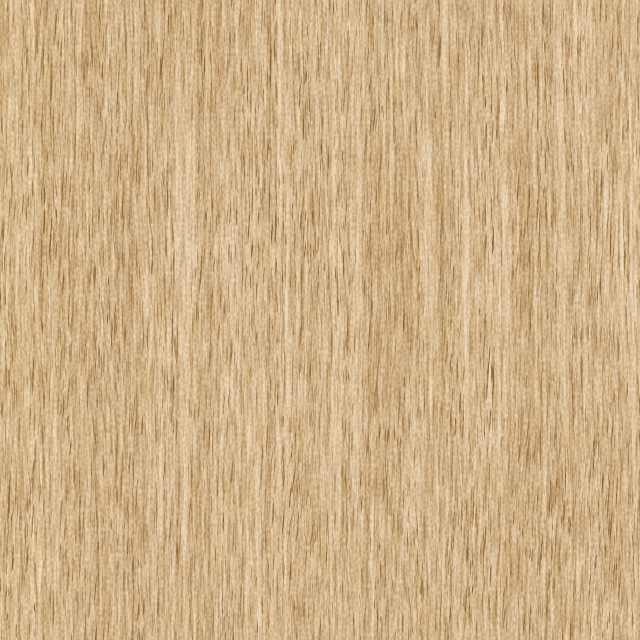
This texture is drawn by a WebGL 2 fragment shader. Its source:

```glsl
#version 300 es
precision highp float;
// Pale oak veneer: upright bands, light streaks, fine fibres and short slanted pores.

uniform vec2 u_resolution;
out vec4 fragColor;

const vec3 SHADE = vec3(0.73, 0.585, 0.405);
const vec3 HONEY = vec3(0.835, 0.715, 0.555);
const vec3 CREAM = vec3(0.915, 0.83, 0.705);
const vec3 PORE = vec3(0.52, 0.36, 0.18);
const int PORE_LAYERS = 7;

// Integer hash of a lattice cell, two values in 0..1
vec2 hash2(vec2 cell, float seed) {
    uvec3 v = uvec3(ivec3(vec3(cell, seed))) * 1664525u + 1013904223u;
    v.x += v.y * v.z; v.y += v.z * v.x; v.z += v.x * v.y;
    v ^= v >> 16u;
    v.x += v.y * v.z; v.y += v.z * v.x;
    return vec2(v.xy >> 8u) / 16777216.0;
}

float cornerSlope(vec2 cell, vec2 offset, float seed) {
    float angle = 6.28319 * hash2(cell, seed).x;
    return dot(vec2(cos(angle), sin(angle)), offset);
}

// Gradient noise, roughly -0.7..0.7
float gradientNoise(vec2 p, float seed) {
    vec2 cell = floor(p), f = p - cell;
    vec2 u = f * f * f * (f * (f * 6.0 - 15.0) + 10.0);
    vec2 e = vec2(1.0, 0.0);
    float low = mix(cornerSlope(cell, f, seed), cornerSlope(cell + e, f - e, seed), u.x);
    float high = mix(cornerSlope(cell + e.yx, f - e.yx, seed),
                     cornerSlope(cell + 1.0, f - 1.0, seed), u.x);
    return mix(low, high, u.y);
}

// One scattered layer of thin tapered pores; returns their darkness
float poreLayer(vec2 p, vec2 size, float seed, float pixel) {
    float column = floor(p.x / size.x + 0.37 * seed);
    float shift = hash2(vec2(column, 7.0), seed).x;
    vec2 q = vec2(p.x / size.x + 0.37 * seed, p.y / size.y + shift);
    vec2 cell = floor(q);
    vec2 place = hash2(cell, seed + 20.0);
    vec2 kind = hash2(cell, seed + 40.0);
    vec2 local = (q - cell - vec2(mix(0.28, 0.72, place.x), 0.5)) * size;

    float halfLength = size.y * mix(0.18, 0.49, place.y);
    float along = local.y / halfLength;
    float lean = 0.14 * gradientNoise(cell * size * vec2(14.0, 3.0), 60.0) + 0.11 * (kind.x - 0.5);
    float wiggle = 0.0012 * gradientNoise(vec2(cell.x * 3.7, p.y * 50.0), seed);
    float dist = abs(local.x - lean * local.y - wiggle);

    float halfWidth = mix(0.0005, 0.0010, kind.x) * sqrt(max(1.0 - along * along, 0.0));
    float line = clamp((halfWidth + 0.5 * pixel - dist) / pixel, 0.0, 1.0);
    line *= min(1.0, 2.0 * halfWidth / pixel);
    float broken = 0.8 + 0.8 * gradientNoise(vec2(cell.x * 5.3, p.y * 120.0), seed + 5.0);
    return line * broken * mix(0.18, 1.0, kind.y * kind.y);
}

float pores(vec2 p, float pixel) {
    float clear = 1.0;
    for (int i = 0; i < PORE_LAYERS; i++) {
        float k = float(i);
        vec2 size = vec2(0.0105 + 0.0010 * k, 0.038 + 0.009 * k);
        clear *= 1.0 - poreLayer(p, size, k + 1.0, pixel);
    }
    return 1.0 - clear;
}

// Narrow pale streaks running most of the height
float paleStreaks(vec2 p) {
    float wide = smoothstep(0.24, 0.42, gradientNoise(p * vec2(58.0, 0.8), 81.0));
    float thin = smoothstep(0.24, 0.44, gradientNoise(p * vec2(115.0, 1.7), 82.0));
    return max(0.9 * wide, 0.7 * thin);
}

// Lightness of the wood before pores, 0 = shade, 1 = cream
float woodTone(vec2 p, float streak) {
    float tone = 0.57;
    tone += 0.10 * gradientNoise(p * vec2(9.0, 0.5), 71.0);
    tone += 0.20 * gradientNoise(p * vec2(52.0, 0.8), 72.0);
    tone += 0.32 * gradientNoise(p * vec2(125.0, 2.6), 73.0);
    tone += 0.58 * gradientNoise(p * vec2(225.0, 14.0), 74.0);
    tone += 0.50 * gradientNoise(p * vec2(290.0, 170.0), 75.0);
    return tone + 0.25 * streak;
}

vec3 woodColour(float tone) {
    vec3 lower = mix(SHADE, HONEY, clamp(tone * 2.0, -0.4, 1.0));
    return mix(lower, CREAM, clamp(tone * 2.0 - 1.0, 0.0, 1.15));
}

void main() {
    float pixel = 1.0 / u_resolution.y;
    vec2 p = gl_FragCoord.xy * pixel;

    // Gentle drift of the grain
    vec2 grain = p;
    grain.x += 0.012 * gradientNoise(p * vec2(2.5, 1.2), 90.0);
    grain.x += 0.002 * gradientNoise(p * vec2(14.0, 5.0), 91.0);

    float streak = paleStreaks(grain);
    vec3 colour = woodColour(woodTone(grain, streak));

    // Golden threads and a warmer left edge
    float gold = smoothstep(0.10, 0.45, gradientNoise(grain * vec2(170.0, 11.0), 92.0));
    gold += 0.4 * (1.0 - smoothstep(0.0, 0.2, p.x));
    colour -= gold * vec3(0.006, 0.012, 0.045);

    // Pores thin out inside pale streaks and gather in patches
    float patchiness = 0.95 + 0.6 * gradientNoise(grain * vec2(36.0, 2.0), 93.0);
    float darkness = pores(grain, pixel) * patchiness * (1.0 - 0.7 * streak);
    colour = mix(colour, PORE, clamp(darkness, 0.0, 0.9));

    fragColor = vec4(colour, 1.0);
}
```
